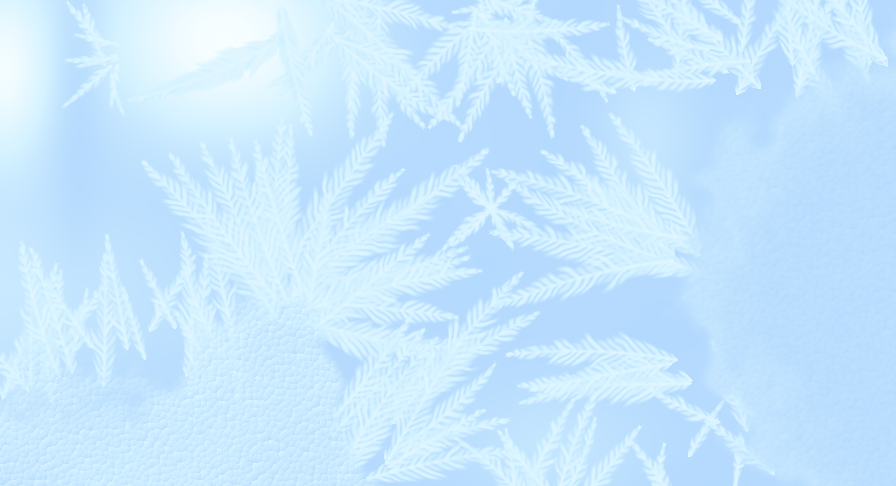
A Shadertoy shader for this texture:

```glsl
// Frost ferns and granular ice on a pale blue window pane.
#define DEEP vec3(0.69, 0.84, 0.995)
#define FROST vec3(0.835, 0.95, 1.0)
#define WHITE vec3(0.97, 0.995, 1.0)
#define BARB_GAP 0.019
#define BARB_SWEEP 1.2
#define BARB_REACH 0.17
#define SPINE_WIDTH 0.004
#define BODY_LIGHT 0.7
#define GRAIN_SCALE 85.0
#define GRAIN_RELIEF 0.5

float hash(vec2 p) {
    vec3 q = fract(vec3(p.xyx) * 0.1031);
    q += dot(q, q.yzx + 33.33);
    return fract((q.x + q.y) * q.z);
}

float noise(vec2 p) {
    vec2 i = floor(p), f = fract(p);
    f = f * f * (3.0 - 2.0 * f);
    return mix(mix(hash(i), hash(i + vec2(1, 0)), f.x),
               mix(hash(i + vec2(0, 1)), hash(i + vec2(1, 1)), f.x), f.y);
}

float fbm(vec2 p) {
    float sum = 0.0, weight = 0.5;
    for (int i = 0; i < 4; i++) {
        sum += weight * noise(p);
        p = p * 2.03 + 17.0;
        weight *= 0.5;
    }
    return sum;
}

// Soft elliptical spot of light
float glow(vec2 p, vec2 centre, vec2 size) {
    vec2 d = (p - centre) / size;
    return exp(-dot(d, d));
}

// Tilt of the nearest ice grain, lit from the upper left
float grain(vec2 p) {
    vec2 cell = floor(p), nearest = vec2(2.0);
    for (int y = -1; y <= 1; y++)
    for (int x = -1; x <= 1; x++) {
        vec2 c = cell + vec2(x, y);
        vec2 d = p - c - vec2(hash(c), hash(c + 91.7));
        if (dot(d, d) < dot(nearest, nearest)) nearest = d;
    }
    return dot(nearest, vec2(-0.6, 0.8));
}

// One frond along +x: a spine with swept barbs on both sides
float feather(float light, vec2 q, float len, float bend, float seed) {
    float px = 1.0 / iResolution.y;
    q.y -= bend * q.x * q.x / len;
    float side = abs(q.y);
    float root = q.x - BARB_SWEEP * side;
    if (root < 0.0 || root > len || side > 0.3 * len) return light;
    float along = root / len;
    float row = root / BARB_GAP + 0.7 * noise(q * 45.0 + seed);
    float chance = hash(vec2(floor(row) + (q.y > 0.0 ? 57.0 : 0.0), seed));
    float reach = len * BARB_REACH * pow(1.0 - along, 0.7)
                * (0.35 + 0.65 * smoothstep(0.0, 0.25, along)) * (0.5 + 0.5 * chance);
    float inside = 1.0 - smoothstep(0.6 * reach, reach + px, side);
    float barb = 1.0 - smoothstep(0.1, 0.48, abs(fract(row) - 0.5));
    float spine = 1.0 - smoothstep(0.0, SPINE_WIDTH + px, side);
    light = mix(light, BODY_LIGHT, 0.5 * inside);
    light = mix(light, 0.85 + 0.55 * chance, 0.75 * barb * inside);
    return mix(light, 1.45, spine * (0.75 - 0.4 * along));
}

// A spray of fronds spread around one facing angle
float fan(float light, vec2 p, vec2 centre, vec2 scatter,
          float reach, float facing, float spread, int count) {
    for (int i = 0; i < count; i++) {
        float seed = float(i) * 7.13 + centre.x * 61.0 + centre.y * 37.0;
        vec2 r = vec2(hash(vec2(seed, 3.1)), hash(vec2(seed, 8.7)));
        float order = (float(i) + r.x) / float(count) - 0.5;
        float angle = facing + spread * order;
        vec2 along = vec2(cos(angle), sin(angle));
        vec2 jitter = vec2(hash(vec2(seed, 15.3)), hash(vec2(seed, 22.9))) - 0.5;
        vec2 q = p - centre - 2.0 * scatter * jitter;
        q = vec2(dot(q, along), dot(q, vec2(-along.y, along.x)));
        light = feather(light, q, reach * (0.55 + 0.5 * r.y), 0.35 * (r.x - 0.5), seed);
    }
    return light;
}

void mainImage(out vec4 fragColor, in vec2 fragCoord) {
    vec2 p = fragCoord / iResolution.y;
    float cloud = fbm(p * 5.0);

    // Blurred daylight behind the pane, crossed by a dim upright bar
    float light = 0.05 + 0.15 * cloud;
    light += 1.9 * glow(p, vec2(0.46, 0.92), vec2(0.25, 0.2));
    light += 1.7 * glow(p, vec2(0.0, 0.86), vec2(0.11, 0.2));
    light += 0.45 * glow(p, vec2(1.33, 0.72), vec2(0.1, 0.15));
    light += 0.5 * glow(p, vec2(0.0, 0.4), vec2(0.4, 0.2));
    light += 0.4 * glow(p, vec2(1.12, 0.08), vec2(0.2, 0.12));
    light *= 1.0 - 0.6 * glow(p, vec2(0.16, 0.8), vec2(0.05, 0.35));

    // Frost sprays: top edge, centre, right, then the lower edge
    light = fan(light, p, vec2(0.68, 0.97), vec2(0.12, 0.05), 0.34, -1.2, 2.8, 14);
    light = fan(light, p, vec2(1.06, 0.98), vec2(0.12, 0.05), 0.29, -1.6, 3.0, 14);
    light = fan(light, p, vec2(0.24, 0.88), vec2(0.03), 0.14, 3.4, 3.0, 8);
    light = fan(light, p, vec2(1.55, 0.88), vec2(0.3, 0.12), 0.3, 2.2, 2.2, 24);
    light = fan(light, p, vec2(1.01, 0.57), vec2(0.0), 0.13, 0.0, 6.28, 9);
    light = fan(light, p, vec2(1.42, 0.47), vec2(0.04), 0.42, 2.6, 1.3, 10);
    light = fan(light, p, vec2(1.42, 0.25), vec2(0.04), 0.36, 3.1, 0.5, 4);
    light = fan(light, p, vec2(1.5, 0.05), vec2(0.15, 0.1), 0.2, 2.0, 2.0, 8);
    light = fan(light, p, vec2(0.25, 0.25), vec2(0.32, 0.08), 0.28, 1.6, 1.3, 28);
    light = fan(light, p, vec2(0.6, 0.38), vec2(0.06), 0.42, 1.0, 2.7, 22);
    light = fan(light, p, vec2(0.75, 0.08), vec2(0.08), 0.4, 0.75, 0.9, 11);
    light = fan(light, p, vec2(1.12, -0.04), vec2(0.06, 0.02), 0.26, 1.57, 1.8, 9);

    // Granular ice: coarse at lower left, fine and bluer at right
    float ragged = fbm(p * 14.0) - 0.47;
    float top = 0.22 + 0.2 * glow(vec2(p.x, 0), vec2(0.58, 0), vec2(0.13, 1))
              - 0.45 * smoothstep(0.6, 0.9, p.x);
    float leftIce = 1.0 - smoothstep(-0.06, 0.06, p.y - top + 0.25 * ragged);
    float rightEdge = length((p - vec2(1.92, 0.4)) / vec2(0.5, 0.53)) - 1.0 + 0.4 * ragged;
    float rightIce = 1.0 - smoothstep(-0.12, 0.08, rightEdge);
    float relief = GRAIN_RELIEF * grain(p * GRAIN_SCALE);
    float fine = noise(p * 130.0) - 0.5;
    light = mix(light, 0.6 + 0.35 * cloud + relief, 0.88 * leftIce);
    float rightLight = mix(0.28, 0.6, smoothstep(-0.4, 0.0, rightEdge));
    light = mix(light, rightLight + 0.25 * relief + 0.12 * fine, 0.92 * rightIce);

    // Tone ramp from deep blue through frost to white
    vec3 color = mix(DEEP, FROST, clamp(light, 0.0, 1.0));
    color = mix(color, WHITE, clamp(light - 1.0, 0.0, 1.0));
    fragColor = vec4(color, 1.0);
}
```
